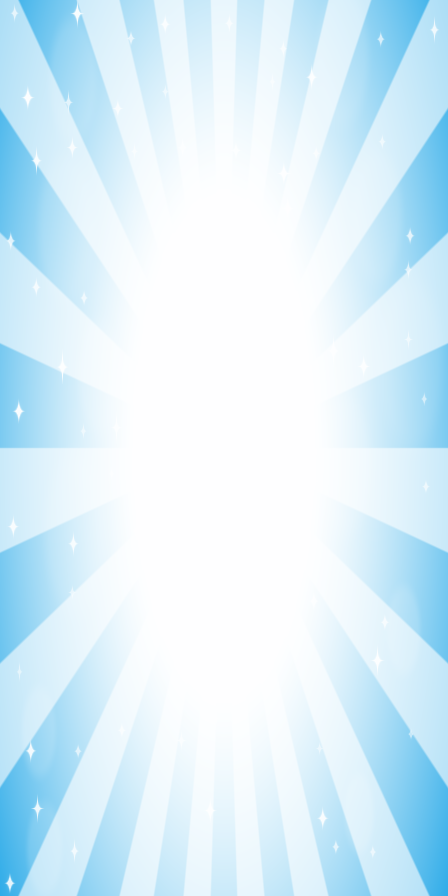
Write a Shadertoy shader that draws this background.

```glsl
// Sky-blue sunburst with a white oval glow, soft bubbles and scattered sparkles.
#define RAY_PAIRS 19.0
#define OVAL_SQUASH 0.714
#define GLOW_RADIUS 0.20
#define FADE_LENGTH 0.41
#define FADE_POWER 1.42
#define LIGHT_RAY_TINT 0.40
#define BUBBLE_COUNT 12
#define BUBBLE_OPACITY 0.20
#define SPARKLE_GRID vec2(9.0, 14.0)
#define SPARKLE_DENSITY 0.62

const vec3 WHITE = vec3(0.995, 0.998, 1.0);
const vec3 BLUE_ABSORPTION = vec3(1.0, 0.40, 0.11);

vec2 hash2(vec2 p) {
    vec3 h = fract(vec3(p.xyx) * vec3(0.1031, 0.1030, 0.0973));
    h += dot(h, h.yzx + 33.33);
    return fract((h.xx + h.yz) * h.zy);
}

// Alternating light and deep rays that darken away from the glow
vec3 sunburst(vec2 uv) {
    vec2 p = (uv - 0.5) * vec2(1.0, OVAL_SQUASH);
    float wave = -sin(RAY_PAIRS * atan(p.y, p.x));
    float edge = fwidth(wave) + 0.001;
    float lightRay = smoothstep(-edge, edge, wave);
    float fade = max(length(p) - GLOW_RADIUS, 0.0) / FADE_LENGTH;
    float depth = 0.8 * pow(fade, FADE_POWER);
    return WHITE - BLUE_ABSORPTION * depth * mix(1.0, LIGHT_RAY_TINT, lightRay);
}

// Translucent ovals along the left and right sides
float bubbles(vec2 uv) {
    float cover = 0.0;
    for (int i = 0; i < BUBBLE_COUNT; i++) {
        float n = float(i);
        vec2 rnd = hash2(vec2(n, 7.0));
        float inset = 0.04 + 0.20 * rnd.x;
        float x = mod(n, 2.0) < 0.5 ? inset : 1.0 - inset;
        vec2 center = vec2(x, (n + rnd.y) / float(BUBBLE_COUNT));
        float radius = mix(0.025, 0.09, hash2(vec2(n, 19.0)).x);
        float d = length((uv - center) * vec2(1.0, 0.75)) / radius;
        cover += (1.0 - smoothstep(0.65, 1.0, d)) * mix(1.0, 0.4, radius / 0.09);
    }
    return min(cover * BUBBLE_OPACITY, 0.4);
}

// Tall four-pointed stars, one at most per jittered grid cell
float sparkles(vec2 uv) {
    vec2 cell = floor(uv * SPARKLE_GRID);
    vec2 center = (cell + 0.2 + 0.6 * hash2(cell)) / SPARKLE_GRID;
    vec2 rnd = hash2(cell + 41.0);
    vec2 size = vec2(0.013, 0.0155) * mix(0.6, 1.1, rnd.y);
    vec2 d = abs(uv - center) / size;
    float star = 1.0 - smoothstep(0.75, 1.2, sqrt(d.x) + sqrt(d.y));
    float halo = 0.25 * exp(-5.0 * dot(d, d));
    float visible = step(rnd.x, SPARKLE_DENSITY);
    return visible * min(star + halo, 1.0) * mix(0.5, 1.0, rnd.y);
}

void mainImage(out vec4 fragColor, in vec2 fragCoord) {
    vec2 uv = fragCoord / iResolution.xy;
    vec3 color = sunburst(uv);
    color = mix(color, WHITE, bubbles(uv));
    color = mix(color, WHITE, sparkles(uv));
    fragColor = vec4(color, 1.0);
}
```
